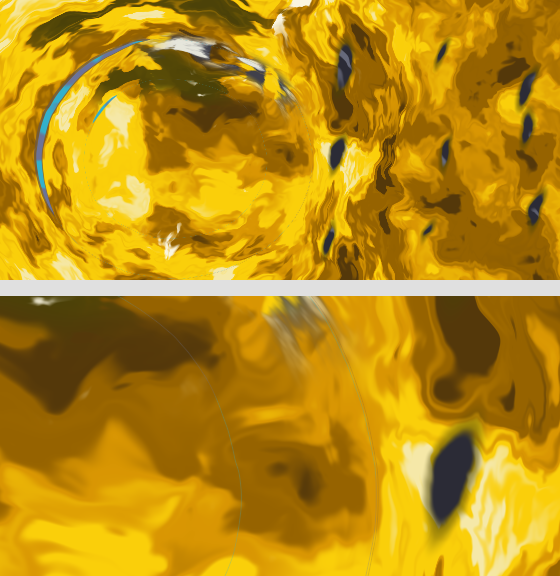
Top: the whole. Bottom: its middle third, enlarged.
This texture is drawn by a Shadertoy shader. Its source:

```glsl
const float SWIRL_TURN = 2.2;
const vec2 SWIRL_CENTER = vec2(0.62, 0.43);
const vec2 SWIRL_RADII = vec2(0.49, 0.43);

const vec3 BROWN = vec3(0.33, 0.22, 0.04);
const vec3 OCHRE = vec3(0.59, 0.39, 0.00);
const vec3 AMBER = vec3(0.85, 0.59, 0.01);
const vec3 YELLOW = vec3(0.98, 0.81, 0.04);
const vec3 CREAM = vec3(0.96, 0.91, 0.66);
const vec3 OLIVE = vec3(0.29, 0.26, 0.03);
const vec3 SLATE = vec3(0.17, 0.17, 0.21);
const vec3 CYAN = vec3(0.20, 0.69, 0.80);

float hash(vec2 p) {
    return fract(sin(dot(p, vec2(127.1, 311.7))) * 43758.5453);
}

float noise(vec2 p) {
    vec2 i = floor(p), f = fract(p);
    f = f * f * f * (f * (f * 6.0 - 15.0) + 10.0);
    return mix(mix(hash(i), hash(i + vec2(1, 0)), f.x),
               mix(hash(i + vec2(0, 1)), hash(i + vec2(1, 1)), f.x), f.y);
}

float fbm(vec2 p) {
    float sum = 0.0, amp = 0.53;
    for (int i = 0; i < 4; i++) {
        sum += amp * noise(p);
        p = mat2(0.8, 0.6, -0.6, 0.8) * p * 2.03 + 17.3;
        amp *= 0.5;
    }
    return sum;
}

vec2 warp(vec2 p, float scale, float amount) {
    vec2 q = p * scale;
    return p + amount * (vec2(fbm(q + 3.1), fbm(q + 41.7)) - 0.5);
}

// Fbm turned into a signed tone, with glassy contour folds
float liquid(vec2 p, float folds) {
    float f = fbm(p) - 0.5;
    return f * 7.0 + folds * sin(f * 34.0 + 3.0 * noise(p * 0.6));
}

// Soft window between two limits
float band(float x, float lo, float hi, float soft) {
    return smoothstep(lo - soft, lo + soft, x) * (1.0 - smoothstep(hi - soft, hi + soft, x));
}

float bump(vec2 p, vec2 center, float radius) {
    vec2 d = (p - center) / radius;
    return exp(-dot(d, d));
}

// Tapered arc in (angle, radius) space
float arc(vec2 polar, float radius, float from, float to, float width) {
    float t = clamp((polar.x - from) / (to - from), 0.0, 1.0);
    float halfWidth = width * sqrt(4.0 * t * (1.0 - t));
    return 1.0 - smoothstep(halfWidth - 0.006, halfWidth + 0.003, abs(polar.y - radius));
}

// Signed distance to the nearest dark drop, in three loose columns
float drops(vec2 p) {
    float nearest = 1.0;
    for (int i = 0; i < 9; i++) {
        float id = float(i), column = mod(id, 3.0);
        float rnd = hash(vec2(id, 3.7));
        vec2 center = vec2(mix(1.2, 1.92, column * 0.5) + 0.09 * (rnd - 0.5),
                           0.05 + 0.28 * (floor(id / 3.0) + 0.2 + 0.6 * hash(vec2(id, 9.2))));
        vec2 size = vec2(0.024, 0.085) * mix(0.5, 1.1, rnd);
        size *= mix(0.4, 1.0, abs(column - 1.0));
        vec2 q = p - center;
        q.x -= 0.28 * q.y;
        nearest = min(nearest, (length(q / size) - 1.0) * size.x);
    }
    return nearest;
}

vec3 goldRamp(float tone) {
    vec3 c = mix(BROWN, OCHRE, smoothstep(-2.0, -1.2, tone));
    c = mix(c, AMBER, smoothstep(-0.85, 0.0, tone));
    c = mix(c, YELLOW, smoothstep(0.05, 0.85, tone));
    return mix(c, CREAM, smoothstep(1.4, 2.2, tone));
}

void mainImage(out vec4 fragColor, in vec2 fragCoord) {
    vec2 p = fragCoord / iResolution.y;
    p.x *= 2.0 * iResolution.y / iResolution.x;
    vec2 w = warp(warp(p, 3.0, 0.22), 9.0, 0.05);

    // Swirl coordinates: angle is zero at the left and grows over the top
    vec2 d = (mix(p, w, 0.6) - SWIRL_CENTER) / SWIRL_RADII;
    vec2 polar = vec2(atan(d.y, -d.x), length(d));
    vec2 e = (mix(p, w, 0.12) - SWIRL_CENTER) / SWIRL_RADII;
    vec2 ring = vec2(atan(e.y, -e.x), length(e));
    float streak = liquid(vec2(polar.x * SWIRL_TURN, polar.y * 6.5), 0.45);

    // Calm pool, falling curtain and rippled right side
    float pool = liquid(w * vec2(5.0, 7.0), 0.3);
    float curtain = liquid(w * vec2(13.0, 5.0) + 20.0, 0.55);
    float ripple = liquid(w * vec2(8.0, 6.5) + 50.0, 0.35) * 0.65;
    float swirl = smoothstep(0.55, 0.95, polar.y) * (1.0 - smoothstep(2.1, 2.8, abs(polar.x)));
    float tone = mix(pool, streak, swirl);
    tone = mix(tone, curtain, smoothstep(0.95, 1.15, w.x));
    tone = mix(tone, ripple, smoothstep(1.38, 1.55, w.x));
    tone += mix(0.4, -0.6, smoothstep(1.2, 1.55, p.x));
    tone -= 1.3 * bump(w, vec2(0.82, 0.3), 0.11) + 0.7 * bump(w, vec2(1.38, 0.55), 0.13);
    vec3 color = goldRamp(tone);

    // Olive shadows along the upper swirl
    float shade = band(polar.x, 0.65, 2.2, 0.2) * max(band(polar.y, 0.55, 0.88, 0.08), band(polar.y, 1.2, 1.6, 0.08));
    color = mix(color, OLIVE, 0.9 * shade * smoothstep(0.1, 0.9, -streak));

    // Silver sheen on the crest
    float crest = band(ring.x, 1.4, 2.65, 0.2) * band(ring.y, 0.86, 1.03, 0.05);
    float sheen = fbm(vec2(ring.x * 3.0, ring.y * 17.0) + w * 4.0);
    vec3 silver = mix(SLATE + 0.08, vec3(0.9, 0.9, 0.86), smoothstep(0.38, 0.66, sheen));
    color = mix(color, silver, crest * smoothstep(0.38, 0.5, noise(w * 15.0) * 0.5 + sheen * 0.5));

    // Scattered white glints: x, y, radius
    vec3 glints[4] = vec3[4](vec3(1.1, 0.96, 0.17), vec3(0.8, 0.68, 0.1),
                             vec3(0.58, 0.09, 0.06), vec3(0.87, 0.28, 0.06));
    float glint = 0.0;
    for (int i = 0; i < 4; i++) glint += bump(w, glints[i].xy, glints[i].z);
    float sparkle = fbm(w * vec2(17.0, 15.0) + 8.0);
    color = mix(color, vec3(0.98, 0.96, 0.88), smoothstep(0.52, 0.64, sparkle + 0.3 * (glint - 0.8)) * min(glint * 1.5, 1.0));

    // Cyan reflections with a dusky rim
    float rim = arc(ring, 1.0, -0.5, 1.4, 0.036);
    float blue = max(arc(ring, 0.995, -0.48, 1.35, 0.023), arc(ring, 0.67, 0.45, 0.9, 0.012));
    color = mix(color, vec3(0.42, 0.34, 0.25), 0.8 * rim);
    color = mix(color, mix(CYAN, vec3(0.42, 0.45, 0.6), smoothstep(0.5, 0.7, noise(w * 14.0))), blue);

    // Slate drops with a pale inner gleam
    float drop = drops(mix(p, w, 0.45));
    vec3 dropColor = mix(SLATE, vec3(0.4, 0.41, 0.48), smoothstep(0.55, 0.8, noise(w * vec2(45.0, 16.0))));
    color = mix(color, OLIVE, 0.6 * (1.0 - smoothstep(0.0, 0.014, drop)));
    color = mix(color, dropColor, 1.0 - smoothstep(-0.003, 0.003, drop));

    fragColor = vec4(color, 1.0);
}
```
